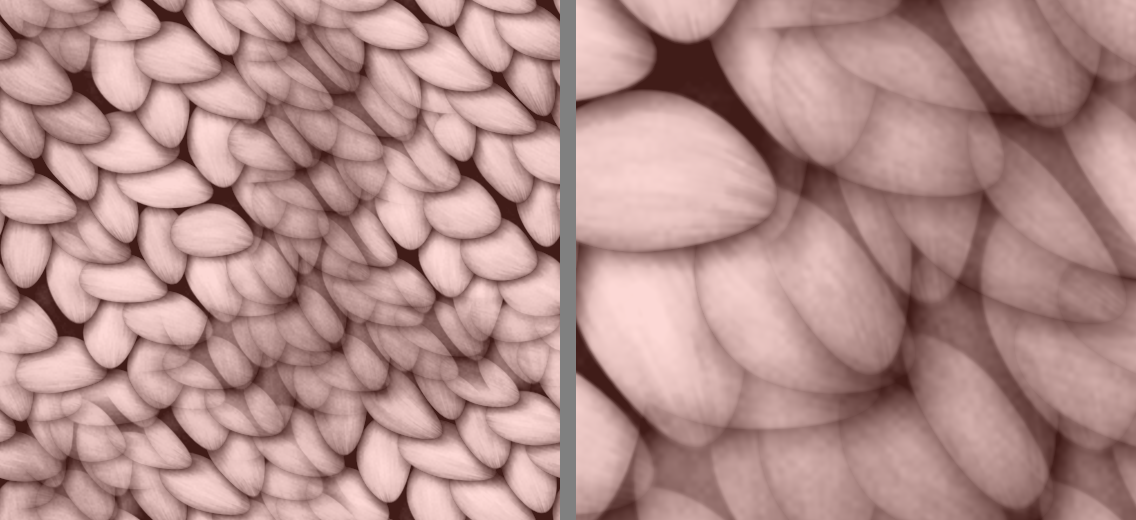
Left, the full canvas; right, a detail of the centre.
Give the GLSL for this texture, as a Shadertoy shader.

```glsl
float hash(vec2 p) {
    return fract(sin(dot(p, vec2(127.1, 311.7))) * 43758.5453);
}

// Value noise that wraps after a whole number of cells
float noise(vec2 p, vec2 period) {
    vec2 i = floor(p), f = fract(p);
    f = f * f * (3.0 - 2.0 * f);
    vec2 lo = mod(i + 0.5, period), hi = mod(i + 1.5, period);
    return mix(mix(hash(lo), hash(vec2(hi.x, lo.y)), f.x),
               mix(hash(vec2(lo.x, hi.y)), hash(hi), f.x), f.y);
}

// Paints one wool stitch and its contact shadow over the shade below
float paintStitch(float below, vec2 r, float angle, vec2 size, vec4 rnd, vec2 key) {
    vec2 axis = vec2(cos(angle), sin(angle));
    float t = dot(r, axis) / size.x;
    float s = dot(r, vec2(-axis.y, axis.x)) / size.y + 0.4 * rnd.w * (t * t - 0.3);
    s /= 1.0 - 0.2 * clamp(t, -1.5, 1.5);
    float dome = 1.0 - pow(abs(t) + 1e-4, 1.8) - s * s;
    if (dome < -1.3) return below;

    float shadow = clamp(1.0 + dome / 1.3, 0.0, 1.0);
    float side = 0.65 + 0.35 * dot(r / (length(r) + 1e-4), vec2(0.5, -0.85));
    below *= 1.0 - 0.55 * shadow * shadow * side;
    if (dome < -0.15) return below;

    // Soft fibres run lengthwise and draw together at the tips
    vec2 strand = vec2(t, s / (1.2 - 0.5 * min(t * t, 1.0)));
    float coarse = noise(strand * vec2(1.6, 5.0) + key * 7.0, vec2(256.0));
    float fine = noise(strand * vec2(4.0, 15.0) + key * 11.0, vec2(256.0));
    float shade = mix(0.52, 0.97, pow(clamp(dome, 0.0, 1.0), 0.4));
    shade += 0.06 * dot(r, vec2(-0.5, 0.85)) / 0.06;
    shade += 0.1 * (coarse - 0.5) + 0.07 * (fine - 0.5) + 0.12 * rnd.z;
    return mix(below, shade, smoothstep(-0.08, 0.08, dome));
}

// Diagonal braids: each lattice cell holds a flat and a steep stitch
float knit(vec2 uv, float seed) {
    float aspect = iResolution.x / iResolution.y;
    float shade = 0.38;
    vec2 base = floor(vec2(-12.0 * uv.y, 4.0 * (uv.x + uv.y)) + 0.5);
    for (int j = -1; j <= 1; j++)
    for (int i = 2; i >= -2; i--)
    for (int k = 0; k < 2; k++) {
        float steep = float(k);
        vec2 id = base + vec2(i, j);
        vec2 key = mod(id + 0.5, vec2(12.0, 4.0)) + seed + 17.0 * steep;
        vec4 rnd = vec4(hash(key), hash(key + 5.3), hash(key + 9.1), hash(key + 13.7)) - 0.5;
        vec2 centre = vec2(id.y / 4.0 + id.x / 12.0, -id.x / 12.0);
        centre += (2.0 * steep - 1.0) * vec2(0.036, 0.038) + 0.026 * rnd.xy;
        vec2 r = (uv - centre) * vec2(aspect, 1.0);
        float angle = mix(-0.42, -1.3, steep) + 0.5 * rnd.w;
        vec2 size = vec2(0.089, 0.052) * (1.0 + 0.22 * rnd.yx);
        shade = paintStitch(shade, r, angle, size, rnd, key);
    }
    return shade;
}

void mainImage(out vec4 fragColor, in vec2 fragCoord) {
    vec2 uv = fragCoord / iResolution.xy;

    // Gentle wrapping sway of the braids
    vec2 turn = 6.28318 * uv;
    vec2 bent = uv + 0.016 * sin(turn.yx + vec2(0.6, 2.1))
                   + 0.009 * sin(2.0 * turn.yx + turn + vec2(4.0, 1.0));

    // Translucent patches where a second layer shows through
    float shade = knit(bent, 0.0);
    float veil = 0.55 * smoothstep(0.52, 0.75, noise(uv * 5.0 + 0.3, vec2(5.0)));
    if (veil > 0.0) shade = mix(shade, knit(bent + vec2(0.37, 0.21), 40.0), veil);

    // Broad hollows and fine wool grain
    float hollow = noise(uv * 4.0 + 0.7, vec2(4.0));
    shade *= 1.1 - 0.24 * smoothstep(0.45, 0.95, hollow);
    shade += 0.045 * (noise(uv * vec2(250.0, 230.0), vec2(250.0, 230.0)) - 0.5);

    // Soft ceiling keeps the highlights pale but textured
    shade -= 0.55 * max(shade - 0.89, 0.0);
    shade = clamp(shade, 0.25, 0.99);
    fragColor = vec4(shade - vec3(0.0, 0.142, 0.156), 1.0);
}
```
